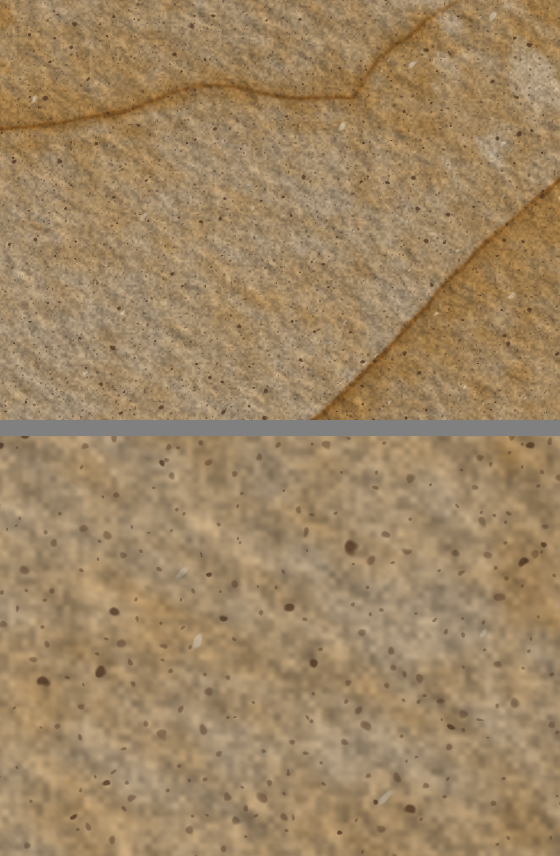
Top: the whole. Bottom: its middle third, enlarged.
Write a Shadertoy shader that draws this texture.

```glsl
// Weathered sandstone: gritty tan rock crossed by rusty iron veins, with dark specks and pale chips.

const vec3 PALE  = vec3(0.650, 0.572, 0.465);
const vec3 OCHRE = vec3(0.595, 0.455, 0.265);
const vec3 RUST  = vec3(0.470, 0.310, 0.130);
const vec3 SPECK = vec3(0.290, 0.195, 0.130);
const vec3 CHIP  = vec3(0.770, 0.720, 0.640);

const float STREAK_ANGLE   = -0.55;  // direction of the surface relief
const float CHIP_ANGLE     = 0.90;   // direction of the chips
const float RELIEF         = 0.27;
const float FINE_GRAIN     = 0.150;
const float COARSE_GRAIN   = 0.085;
const float VEIN_WIDTH     = 0.0055;
const float VEIN_STRENGTH  = 0.72;

// Integer hash, two values in 0..1
vec2 hash2(vec2 cell) {
    uvec2 v = uvec2(ivec2(cell) + 4096) * 1664525u + 1013904223u;
    v.x += v.y * 1664525u;
    v.y += v.x * 1664525u;
    v ^= v >> 16u;
    v.x += v.y * 1664525u;
    v.y += v.x * 1664525u;
    v ^= v >> 16u;
    return vec2(v & 65535u) / 65535.0;
}

float noise(vec2 p) {
    vec2 i = floor(p), f = fract(p);
    f = f * f * (3.0 - 2.0 * f);
    return mix(mix(hash2(i).x, hash2(i + vec2(1, 0)).x, f.x),
               mix(hash2(i + vec2(0, 1)).x, hash2(i + vec2(1, 1)).x, f.x), f.y);
}

float fbm(vec2 p) {
    float sum = 0.0, amp = 0.533;
    for (int i = 0; i < 4; i++) {
        sum += amp * noise(p);
        p = p * 2.03 + 17.3;
        amp *= 0.5;
    }
    return sum;
}

// Coordinates along and across a direction
vec2 along(vec2 p, float angle) {
    float c = cos(angle), s = sin(angle);
    return vec2(c * p.x + s * p.y, c * p.y - s * p.x);
}

// Coverage of soft random blobs, one candidate per unit cell
float scatter(vec2 p, float density, float minSize, float maxSize, float stretch) {
    float cover = 0.0;
    vec2 base = floor(p);
    for (int y = -1; y <= 1; y++)
    for (int x = -1; x <= 1; x++) {
        vec2 cell = base + vec2(x, y);
        vec2 pick = hash2(cell + 311.0);
        vec2 d = p - cell - hash2(cell);
        d.x /= stretch;
        float size = mix(minSize, maxSize, pick.y * pick.y);
        float blob = 1.0 - smoothstep(0.55, 1.35, length(d) / size);
        cover = max(cover, blob * step(pick.x, density));
    }
    return cover;
}

// Vein heights over x
float upperVein(float x) {
    float bump = (x - 0.49) / 0.15;
    return 0.697 + 0.085 * x + 0.06 * exp(-bump * bump)
         + 0.6 * pow(max(x - 0.84, 0.0), 0.7) - 0.06 * max(x - 0.84, 0.0);
}

float lowerVein(float x) {
    return 0.94 * (x - 0.729) + 0.018 * sin(9.0 * (x - 1.0));
}

// Height difference turned into approximate distance
float slopeDistance(float height, float rise, float dx) {
    return height / sqrt(1.0 + rise * rise / (dx * dx));
}

float veinLine(float d, float width) {
    return exp(-d * d / (width * width));
}

void mainImage(out vec4 fragColor, in vec2 fragCoord) {
    vec2 p = fragCoord / iResolution.y;
    vec2 warp = vec2(fbm(p * 14.0), fbm(p * 14.0 + 50.0)) - 0.5;
    vec2 q = p + 0.022 * warp;
    float patches = fbm(p * 4.0 + 9.0) - 0.5;
    float mottle = fbm(along(p, STREAK_ANGLE) * vec2(18.0, 32.0)) - 0.5;

    // Signed distances, positive above each vein
    float e = 0.01;
    float upper = slopeDistance(q.y - upperVein(q.x), upperVein(q.x + e) - upperVein(q.x - e), 2.0 * e);
    float lower = slopeDistance(q.y - lowerVein(q.x), lowerVein(q.x + e) - lowerVein(q.x - e), 2.0 * e);
    float right = smoothstep(0.70, 1.10, p.x);

    // Iron staining around the veins
    float above = 0.37 + 0.30 * exp(-max(upper, 0.0) / 0.05);
    float depth = max(-upper, 0.0);
    float fade = exp(-depth / mix(0.09, 0.24, right));
    float bands = 0.13 * sin(depth * 125.0 + 8.0 * patches) * exp(-depth / 0.08) * (1.0 - right);
    float between = mix(0.16, 0.24, right) + 0.38 * fade + bands;
    float below = 0.32 + 0.50 * exp(-max(-lower, 0.0) / 0.12);
    float stain = mix(between, above, smoothstep(-0.004, 0.004, upper));
    stain = mix(below, stain, smoothstep(-0.004, 0.006, lower));
    stain += 0.45 * (1.0 - smoothstep(0.01, 0.05, length(q - vec2(0.0, 0.96))));
    stain += 0.55 * patches + 0.65 * mottle;

    // Pale smears on the right
    float smear = smoothstep(0.53, 0.72, fbm(along(p, -0.9) * vec2(9.0, 19.0) + 3.0));
    smear *= right * smoothstep(0.45, 0.65, p.y);
    stain -= 0.35 * smear;

    vec3 color = mix(PALE, OCHRE, clamp(stain / 0.7, 0.0, 1.0));
    color = mix(color, RUST, 0.5 * smoothstep(0.70, 1.25, stain));

    // Dark vein lines
    float broken = 0.65 + 0.7 * noise(p * 22.0);
    float line = veinLine(upper, VEIN_WIDTH) * mix(1.0, 0.65, right);
    line = max(line, veinLine(lower, VEIN_WIDTH * 1.15));
    float halo = max(veinLine(upper, 0.017), veinLine(lower + 0.008, 0.018));
    color = mix(color, RUST, clamp(VEIN_STRENGTH * line * broken + 0.22 * halo, 0.0, 0.9));

    // Embossed relief and sand grain
    vec2 r = along(p, STREAK_ANGLE) * vec2(24.0, 44.0);
    float light = RELIEF * (fbm(r) - fbm(r + vec2(0.15, 0.45)));
    light += FINE_GRAIN * (noise(p * 185.0) - 0.5) + COARSE_GRAIN * (noise(p * 92.0 + 40.0) - 0.5);
    color *= 1.0 + 1.5 * light + 0.10 * patches + 0.06 * smear;

    // Specks and chips
    vec2 rough = p + 0.004 * (vec2(noise(p * 130.0), noise(p * 130.0 + 70.0)) - 0.5);
    float pits = scatter(rough * 70.0, 0.36, 0.09, 0.24, 1.0);
    float specks = scatter(rough * 24.0 + 90.0, 0.24, 0.05, 0.14, 1.15);
    float chipDensity = 0.05 + 0.10 * right + 0.5 * max(patches, 0.0);
    float chips = scatter(along(rough + 0.006 * warp, CHIP_ANGLE) * 17.0, chipDensity, 0.03, 0.11, 2.1);
    color = mix(color, SPECK, 0.42 * pits);
    color = mix(color, SPECK, 0.75 * specks);
    color = mix(color, CHIP * (1.0 + light), 0.70 * chips);

    fragColor = vec4(clamp(color, 0.0, 1.0), 1.0);
}
```
